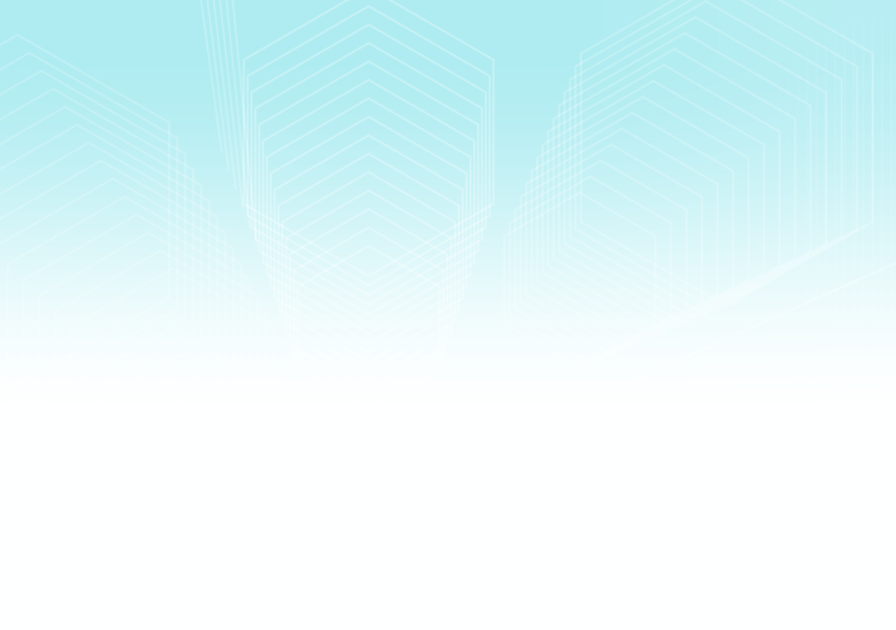
Reproduce this background procedurally as a WebGL 1 fragment shader.

```glsl
precision highp float;
// Pale aqua to white backdrop with nested, drifting hexagon outlines.

uniform vec2 u_resolution;

// Layout grid: 768 wide by 540 high, y pointing down.
const float GRID_HEIGHT = 540.0;
const vec3 AQUA = vec3(0.685, 0.925, 0.945);
const vec3 WHITE = vec3(0.996, 1.0, 1.0);
const int MAX_RINGS = 16;

// Soft thin stroke, never narrower than about one output pixel.
float stroke(float dist, float pixel) {
  return 1.0 - smoothstep(0.0, max(1.7, 1.2 * pixel), abs(dist));
}

// Signed distance to a hexagon with its points up and down.
float hexagon(vec2 p, float apothem) {
  p = abs(p);
  return max(p.x, dot(p, vec2(0.5, 0.8660))) - apothem;
}

float segment(vec2 p, vec2 a, vec2 b) {
  vec2 along = b - a;
  float t = clamp(dot(p - a, along) / dot(along, along), 0.0, 1.0);
  return length(p - a - along * t);
}

// Hexagons that shrink and drift by a fixed step.
float hexagonFan(vec2 p, vec2 center, vec2 drift, float apothem, float shrink,
                 float count, float pixel) {
  float light = 0.0;
  for (int i = 0; i < MAX_RINGS; i++) {
    float n = float(i);
    float shown = step(n + 0.5, count);
    float dist = hexagon(p - center - drift * n, apothem - shrink * n);
    light += shown * stroke(dist, pixel);
  }
  return min(light, 1.6);
}

// Steep strokes descending in a staggered bundle.
float slantedBundle(vec2 p, float pixel) {
  float light = 0.0;
  for (int i = 0; i < 6; i++) {
    float n = float(i);
    vec2 top = vec2(171.0 + 5.5 * n, -10.0);
    vec2 bottom = vec2(190.0 + 6.0 * n, 130.0 + 16.0 * n);
    light += stroke(segment(p, top, bottom), pixel);
  }
  return min(light, 1.5);
}

// Faint upright mesh near the right edge.
float uprightMesh(vec2 p, float pixel) {
  float spacing = 8.0;
  float dist = mod(p.x, spacing) - 0.5 * spacing;
  float area = smoothstep(640.0, 740.0, p.x) * smoothstep(0.0, 80.0, p.y);
  return area * stroke(dist, pixel);
}

void main() {
  float pixel = GRID_HEIGHT / u_resolution.y;
  vec2 p = gl_FragCoord.xy * pixel;
  p.y = GRID_HEIGHT - p.y;

  // Vertical fade, with gentle haze at the right
  float fade = smoothstep(40.0, 360.0, p.y);
  vec3 color = mix(AQUA, WHITE, fade);
  float haze = smoothstep(460.0, 768.0, p.x) * 0.12;
  color = mix(color, WHITE, haze);

  // Central, right and left fans
  float light = 0.30 * hexagonFan(p, vec2(316.0, 113.0), vec2(0.0, 12.0),
                                  107.0, 3.3, 15.0, pixel);
  light += 0.23 * hexagonFan(p, vec2(623.0, 118.0), vec2(-9.0, 8.7),
                             125.0, 4.3, 15.0, pixel);
  light += 0.20 * hexagonFan(p, vec2(15.0, 180.0), vec2(10.2, 11.6),
                             130.0, 3.3, 14.0, pixel);

  // Supporting strokes
  light += 0.22 * slantedBundle(p, pixel);
  light += 0.10 * uprightMesh(p, pixel);
  float diagonal = segment(p, vec2(545.0, 325.0), vec2(780.0, 220.0));
  light += 0.35 * stroke(diagonal, pixel);

  color = mix(color, WHITE, min(light, 0.6));
  gl_FragColor = vec4(color, 1.0);
}
```
